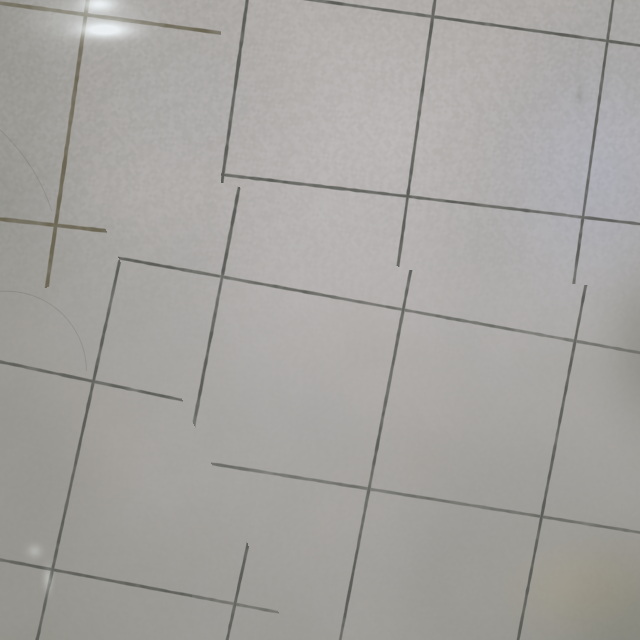
Write a WebGL 2 fragment shader that draws this texture.

```glsl
#version 300 es
precision highp float;

uniform vec2 u_resolution;
out vec4 outColor;

#define GROUT_HALF 0.0024
#define GROUT_SOFT 0.0014
#define GROUT_DARK vec3(0.36, 0.365, 0.345)
#define GROUT_OLIVE vec3(0.42, 0.40, 0.33)
#define TILE_SHADE vec3(0.535, 0.535, 0.505)
#define TILE_LIGHT vec3(0.72, 0.708, 0.706)
#define GLARE vec3(0.95, 0.97, 0.98)
#define GLOW_CENTRE vec2(0.62, 0.22)
#define FALLOFF 0.85
#define CLOUDING 0.42
#define GRAIN 0.10
#define PERSPECTIVE 0.026

float hash(vec2 p) {
  return fract(sin(dot(p, vec2(127.1, 311.7))) * 43758.5453);
}

float noise(vec2 p) {
  vec2 i = floor(p), f = fract(p);
  f = f * f * (3.0 - 2.0 * f);
  return mix(mix(hash(i), hash(i + vec2(1, 0)), f.x),
             mix(hash(i + vec2(0, 1)), hash(i + vec2(1, 1)), f.x), f.y);
}

float fbm(vec2 p) {
  float sum = 0.0, amp = 0.5;
  for (int i = 0; i < 4; i++) {
    sum += amp * noise(p);
    p = mat2(1.6, 1.2, -1.2, 1.6) * p + 17.0;
    amp *= 0.45;
  }
  return sum;
}

// Soft elliptical spot
float spot(vec2 q, vec2 centre, vec2 size) {
  vec2 d = (q - centre) / size;
  return exp(-dot(d, d));
}

// Faint hairline along a circle, limited to a box
float hairline(vec2 q, vec2 centre, float radius, vec2 lo, vec2 hi) {
  vec2 inside = step(lo, q) * step(q, hi);
  float d = abs(length(q - centre) - radius);
  return inside.x * inside.y * (1.0 - smoothstep(0.0, 0.0018, d));
}

// Origin and axes of the skewed grid in each of four misaligned sheets
void pickSheet(vec2 q, out vec2 origin, out mat2 axes, out float olive) {
  float shelf = max(0.286, min(0.286 + 0.5 * (q.x - 0.361),
                               0.4206 + 0.085 * (q.x - 0.63)));
  bool rightSide = q.x > 0.003 + 0.452 * q.y;
  olive = 0.0;
  if (rightSide && q.y > shelf) {
    origin = vec2(0.630, 0.484);
    axes = mat2(0.2754, 0.0501, -0.0534, 0.280);
  } else if (q.x > 0.345 && q.y < shelf) {
    origin = vec2(0.676, 0.026);
    axes = mat2(0.280, 0.039, -0.039, 0.281);
  } else if (!rightSide && q.y > 0.477 - 0.38 * q.x) {
    origin = vec2(0.146, 0.596);
    axes = mat2(0.291, 0.0612, -0.064, 0.294);
  } else {
    origin = vec2(0.134, 0.023);
    axes = mat2(0.280, 0.038, -0.047, 0.329);
    olive = 1.0;
  }
}

// Glazed surface: broad light, clouding, grain and tints
vec3 tileColor(vec2 q) {
  float light = 1.05 - FALLOFF * length((q - GLOW_CENTRE) * vec2(0.9, 1.0));
  light += CLOUDING * (fbm(q * 4.0) - 0.45);
  float speckle = noise(mat2(0.8, 0.6, -0.6, 0.8) * q * 210.0) - 0.5;
  light += GRAIN * speckle * mix(1.9, 0.5, smoothstep(0.2, 0.6, q.y));
  light -= 0.55 * spot(q, vec2(1.02, 0.54), vec2(0.07, 0.12));
  light -= 0.25 * spot(q, vec2(1.02, 1.0), vec2(0.12, 0.15));
  light -= 0.30 * spot(q, vec2(0.906, 0.148), vec2(0.006, 0.014));
  light -= 0.18 * spot(q, vec2(0.0, 0.2), vec2(0.10, 0.25));
  vec3 color = mix(TILE_SHADE, TILE_LIGHT, clamp(light, -0.1, 1.1));
  color += vec3(0.012, 0.0, -0.008) * (fbm(q * 6.0 + 40.0) - 0.3);
  color += vec3(-0.012, 0.0, 0.035) * spot(q, vec2(0.93, 0.27), vec2(0.12, 0.16));
  color += vec3(0.02, 0.008, -0.02) * spot(q, vec2(0.91, 0.92), vec2(0.10, 0.06));
  return color;
}

void main() {
  vec2 q = gl_FragCoord.xy / u_resolution;
  q.y = 1.0 - q.y;
  float pixel = 1.0 / min(u_resolution.x, u_resolution.y);
  vec3 color = tileColor(q);

  // Hairline scratches
  color -= 0.05 * hairline(q, vec2(-0.20, 0.42), 0.295, vec2(0.0, 0.20), vec2(0.09, 0.33));
  color -= 0.05 * hairline(q, vec2(0.01, 0.58), 0.125, vec2(0.0, 0.45), vec2(0.14, 0.58));

  // Grout joints in mild perspective, with uneven width and dirt
  vec2 origin;
  mat2 axes;
  float olive;
  pickSheet(q, origin, axes, olive);
  vec2 cell = inverse(axes) * (q - origin);
  cell += PERSPECTIVE * cell.x * vec2(cell.x, 0.8 * cell.y);
  vec2 spacing = abs(determinant(axes)) / vec2(length(axes[1]), length(axes[0]));
  vec2 dist = abs(cell - round(cell)) * spacing;
  float halfWidth = GROUT_HALF * (0.75 + 0.4 * noise(q * 90.0) + 0.3 * olive);
  float soft = max(GROUT_SOFT, 0.7 * pixel);
  vec2 joint = 1.0 - smoothstep(halfWidth - soft, halfWidth + soft, dist);
  joint.y *= mix(0.95, 0.75, smoothstep(0.35, 0.55, q.y) * step(0.3, q.x));
  float dirt = 0.62 + 0.35 * noise(q * 38.0) + 0.25 * noise(q * 130.0);
  color = mix(color, mix(GROUT_DARK, GROUT_OLIVE, olive),
              clamp(max(joint.x, joint.y) * dirt, 0.0, 1.0));

  // Lamp reflections
  float glare = spot(q, vec2(0.165, 0.047), vec2(0.040, 0.012))
              + 0.8 * spot(q, vec2(0.155, 0.006), vec2(0.028, 0.012))
              + 0.35 * spot(q, vec2(0.14, 0.03), vec2(0.08, 0.035))
              + 0.30 * spot(q, vec2(0.054, 0.861), vec2(0.011, 0.010))
              + 0.35 * spot(q, vec2(0.075, 0.905), vec2(0.007, 0.018));
  color = mix(color, GLARE, min(glare, 1.0) * 0.9);
  outColor = vec4(color, 1.0);
}
```
